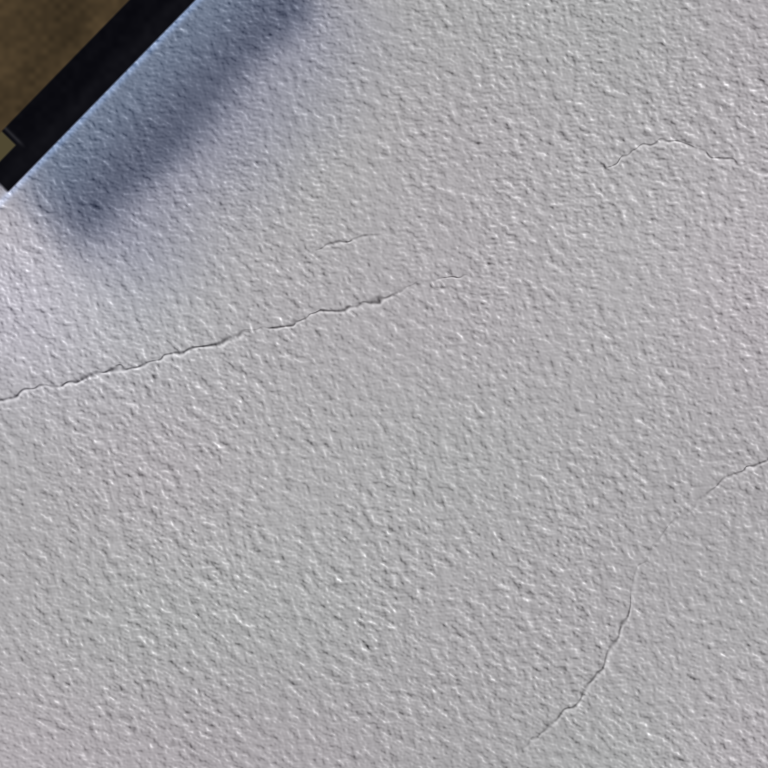
A three.js fragment shader for this texture:

```glsl
// Rough plaster wall with hairline cracks, a dark frame corner and its blue shadow.
#define GRAIN_FREQ 104.0
#define RELIEF_GAIN 0.43
#define LIGHT_STEP vec2(0.0021, 0.0019)
#define CRACK_WIDTH 0.0018
#define BAR_WIDTH 0.061
#define SHADOW_WIDTH 0.120
#define EDGE_BLUR 0.002
#define PLASTER vec3(0.669, 0.659, 0.669)
#define SHADOW vec3(0.350, 0.375, 0.450)
#define SHADOW_GLOW vec3(0.43, 0.475, 0.555)
#define BAR vec3(0.045, 0.045, 0.065)
#define BOARD vec3(0.28, 0.23, 0.16)

varying vec2 vUv;

float hash(vec2 p) {
  return fract(sin(dot(p, vec2(127.1, 311.7))) * 43758.5453);
}

float noise(vec2 p) {
  vec2 i = floor(p);
  vec2 f = fract(p);
  f = f * f * (3.0 - 2.0 * f);
  float low = mix(hash(i), hash(i + vec2(1.0, 0.0)), f.x);
  float high = mix(hash(i + vec2(0.0, 1.0)), hash(i + vec2(1.0)), f.x);
  return mix(low, high, f.y);
}

// Plaster height: three octaves of grain, drawn out towards the lower right
float plasterHeight(vec2 p) {
  float height = 0.0;
  float amplitude = 0.46;
  p = vec2(0.85 * (0.87 * p.x - 0.5 * p.y), 1.05 * (0.5 * p.x + 0.87 * p.y)) * GRAIN_FREQ;
  for (int i = 0; i < 3; i++) {
    height += amplitude * noise(p);
    p = mat2(0.94, -0.342, 0.342, 0.94) * p * 1.75 + 17.3;
    amplitude *= 0.72;
  }
  return height;
}

float gauss(float x) {
  return exp(-x * x);
}

// Crack shading: dark groove with a lit lip, broken up along its length
float crack(float dist, float along, float start, float end) {
  float span = smoothstep(start - 0.01, start + 0.015, along)
             * (1.0 - smoothstep(end - 0.015, end + 0.01, along));
  float strength = 0.25 + 0.75 * smoothstep(0.2, 0.65, noise(vec2(along * 30.0, start * 91.0)));
  strength *= 0.35 + 0.8 * noise(vec2(along * 150.0, start * 57.0));
  float groove = gauss(dist / CRACK_WIDTH);
  float lip = gauss((dist + 2.0 * CRACK_WIDTH) / (1.3 * CRACK_WIDTH));
  return span * strength * (0.15 * lip - 0.28 * groove);
}

float allCracks(vec2 p) {
  // Jagged displacement keeps the curves from looking drawn
  p += 0.016 * (vec2(noise(p * 24.0), noise(p * 24.0 + 40.0)) - 0.5);
  p += 0.008 * (vec2(noise(p * 95.0), noise(p * 95.0 + 9.0)) - 0.5);
  float shade = crack(p.y - 0.479 - 0.275 * p.x, p.x, -0.1, 0.61);
  shade += crack(p.y - 0.621, p.x, 0.57, 0.647);
  shade += 0.7 * crack(p.y - 0.53 - 0.34 * p.x, p.x, 0.42, 0.49);
  float wave = 0.798 + 0.02 * sin((p.x - 0.815) * 27.0);
  shade += 0.9 * crack(p.y - wave, p.x, 0.78, 1.1);
  float v = p.y - 0.2;
  float slope = 0.35 + 42.0 * v * v;
  float bend = (0.81 + 0.35 * v + 14.0 * v * v * v - p.x) / sqrt(1.0 + slope * slope);
  return shade + 0.75 * crack(bend, p.y, 0.025, 0.43);
}

// Broad light falloff, tint drift and cast shadow; q = across and along the frame
vec3 wallColor(vec2 p, vec2 q) {
  float cloud = noise(p * 3.2 + 5.0) - 0.5;
  vec3 color = PLASTER + 0.035 * cloud;
  color += vec3(0.008, -0.003, 0.004) * (noise(p * 5.0 + 21.0) - 0.5) * 2.0;
  color += vec3(0.055, 0.06, 0.085) * gauss(length((p - vec2(0.0, 0.62)) / vec2(0.24, 0.15)));
  color += 0.025 * smoothstep(0.5, 1.0, p.x) * smoothstep(0.4, 0.9, p.y);

  vec2 edge = q + 0.03 * (vec2(noise(p * 11.0), noise(p * 11.0 + 30.0)) - 0.5);
  float halo = (1.0 - smoothstep(0.1, 0.30, edge.x))
             * smoothstep(-0.40, -0.27, edge.y) * (1.0 - smoothstep(0.04, 0.22, edge.y));
  color = mix(color, vec3(0.54, 0.55, 0.62), 0.85 * halo);
  float umbra = (1.0 - smoothstep(SHADOW_WIDTH - 0.03, SHADOW_WIDTH + 0.035, edge.x))
              * smoothstep(-0.37, -0.27, edge.y) * (1.0 - smoothstep(0.07, 0.13, edge.y));
  vec3 shade = mix(SHADOW_GLOW, SHADOW, smoothstep(0.01, 0.1, q.x));
  color = mix(color, shade, 0.92 * umbra);
  return color + vec3(0.1, 0.13, 0.18) * gauss((q.x - 0.003) / 0.005);
}

// Brown board behind the dark bar, with a worn joint near its lower end
vec3 frameColor(vec2 p, vec2 q) {
  float speckle = noise(p * 120.0) - 0.5;
  vec3 board = BOARD * (0.95 + 0.2 * speckle + 0.35 * (noise(p * 22.0) - 0.5));
  float bevel = gauss((q.x + 0.012) / 0.012);
  vec3 bar = BAR + 0.025 * bevel + 0.02 * speckle;
  bar += 0.1 * gauss((q.y + 0.292) / 0.0025) * smoothstep(-0.02, -0.04, q.x);
  float onBar = smoothstep(-EDGE_BLUR, EDGE_BLUR, q.x + BAR_WIDTH);
  float notch = smoothstep(0.033, 0.037, -q.x) * smoothstep(0.296, 0.3, -q.y);
  bar = mix(bar, BOARD * 1.1 + vec3(0.0, 0.03, 0.02), notch);
  return mix(board, bar, onBar);
}

void main() {
  vec2 corner = vUv - vec2(0.254, 1.0);
  vec2 q = vec2(dot(corner, vec2(0.716, -0.698)), dot(corner, vec2(0.698, 0.716)));

  // Steep grain flanks catch more light than shallow ones
  float relief = plasterHeight(vUv) - plasterHeight(vUv + LIGHT_STEP);
  relief *= RELIEF_GAIN * (0.72 + 2.2 * abs(relief)) * (0.75 + 0.5 * noise(vUv * 8.0));
  vec3 wall = wallColor(vUv, q);
  wall += (relief + allCracks(vUv)) * (0.25 + 1.1 * wall.g);

  float onFrame = smoothstep(EDGE_BLUR, -EDGE_BLUR, q.x) * smoothstep(-0.352, -0.346, q.y);
  gl_FragColor = vec4(mix(wall, frameColor(vUv, q), onFrame), 1.0);
}
```
